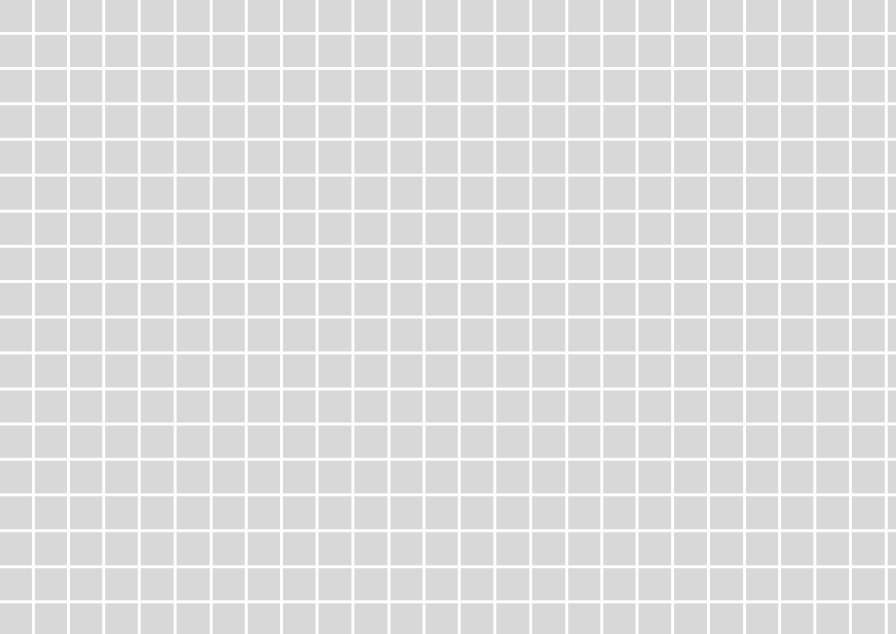
Give the GLSL for this pattern, as a Shadertoy shader.

```glsl
// Plain grey sheet ruled with a thin white square grid, about 25 by 18 cells.
// Each line is a distance to the nearest rule, smoothed over one pixel;
// rules bow slightly from even spacing within every block of five.

const float CELLS_ACROSS = 25.2;             // grid pitches per canvas width
const vec2  FIRST_RULE   = vec2(0.94);       // first rules from top left, in pitches
const float LINE_WIDTH   = 0.083;            // in pitches
const float BLOCK        = 5.0;              // rules per spacing block
const float BOW          = 0.024;            // largest spacing drift, in pitches
const vec3  CELL_COLOR   = vec3(0.847);
const vec3  LINE_COLOR   = vec3(0.995);
const float PI           = 3.14159;

// Distance on each axis to the nearest rule, in pitches
vec2 ruleDistance(vec2 p) {
    vec2 u = p - FIRST_RULE;
    vec2 index = floor(u + 0.5);
    vec2 drift = -BOW * abs(sin(PI * index / BLOCK));
    return abs(u - index - drift);
}

void mainImage(out vec4 fragColor, in vec2 fragCoord) {
    // Grid space: measured from the top left corner
    float pixel = CELLS_ACROSS / iResolution.x;
    vec2 p = vec2(fragCoord.x, iResolution.y - fragCoord.y) * pixel;

    // Coverage of the vertical and horizontal rules
    vec2 edge = 0.5 * LINE_WIDTH - ruleDistance(p);
    vec2 cover = clamp(edge / pixel + 0.5, 0.0, 1.0);
    float line = max(cover.x, cover.y);

    fragColor = vec4(mix(CELL_COLOR, LINE_COLOR, line), 1.0);
}
```
